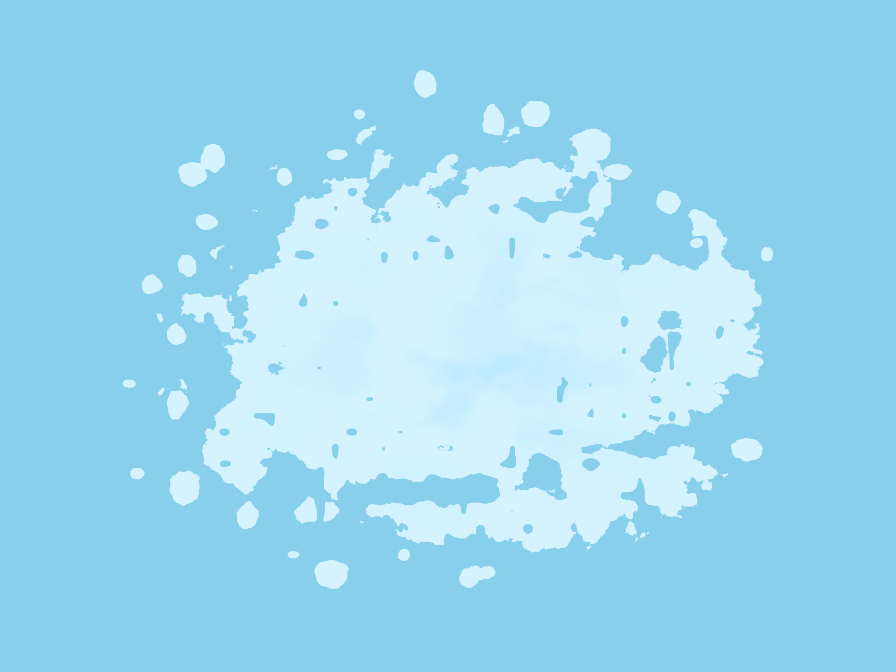
Give the GLSL for this background, as a Shadertoy shader.

```glsl
float hash(vec2 cell) {
    vec3 q = fract(cell.xyx * vec3(0.1031, 0.1030, 0.0973));
    q += dot(q, q.yzx + 33.33);
    return fract((q.x + q.y) * q.z);
}

float valueNoise(vec2 p) {
    vec2 cell = floor(p), f = fract(p);
    f = f * f * (3.0 - 2.0 * f);
    return mix(mix(hash(cell), hash(cell + vec2(1, 0)), f.x),
               mix(hash(cell + vec2(0, 1)), hash(cell + vec2(1, 1)), f.x), f.y);
}

float fbm(vec2 p) {
    float sum = 0.0, amplitude = 0.5;
    for (int octave = 0; octave < 5; octave++) {
        sum += amplitude * valueNoise(p);
        p = mat2(1.6, 1.2, -1.2, 1.6) * p + 17.3;
        amplitude *= 0.52;
    }
    return sum;
}

// Soft elliptical bump, 1 at its centre
float bump(vec2 p, vec2 centre, vec2 radii) {
    vec2 q = (p - centre) / radii;
    return exp(-dot(q, q));
}

// Small ragged puffs strewn round the body
float islets(vec2 p) {
    float strongest = 0.0;
    for (float i = 0.0; i < 36.0; i++) {
        float angle = i * 2.39996;
        float reach = mix(0.83, 1.12, hash(vec2(i, 3.0)));
        vec2 centre = vec2(-0.01, -0.01) + reach * vec2(0.47, 0.35) * vec2(cos(angle), sin(angle));
        float size = mix(0.009, 0.03, pow(hash(vec2(i, 9.0)), 1.6));
        vec2 radii = size * vec2(1.0, mix(0.6, 1.3, hash(vec2(i, 21.0))));
        strongest = max(strongest, bump(p, centre, radii));
    }
    return strongest;
}

float cloudDensity(vec2 p) {
    // Body: steep inside, thinning slowly outside
    vec2 q = abs(p - vec2(0.025, -0.01)) / vec2(0.355, 0.25);
    float r = pow(pow(q.x, 2.5) + pow(q.y, 2.5), 0.4);
    float density = (1.0 - r) * (r < 1.0 ? 1.2 : 0.85);

    // Lobes that reach past the body
    float lobes = bump(p, vec2(0.4, 0.06), vec2(0.06, 0.03))
                + bump(p, vec2(0.36, -0.06), vec2(0.035, 0.07))
                + bump(p, vec2(0.03, -0.27), vec2(0.08, 0.03))
                + bump(p, vec2(0.17, -0.285), vec2(0.05, 0.025))
                + bump(p, vec2(0.3, -0.21), vec2(0.08, 0.035))
                + bump(p, vec2(0.125, 0.245), vec2(0.04, 0.025))
                + bump(p, vec2(-0.31, -0.17), vec2(0.04, 0.05))
                + bump(p, vec2(0.225, 0.21), vec2(0.018, 0.03))
                + bump(p, vec2(0.392, 0.161), vec2(0.028))
                + bump(p, vec2(-0.198, -0.264), vec2(0.045, 0.02))
                + bump(p, vec2(0.036, -0.356), vec2(0.04, 0.018));

    // Bays and holes in the rim
    float gaps = bump(p, vec2(0.314, -0.012), vec2(0.026, 0.045))
               + bump(p, vec2(0.27, 0.145), vec2(0.055, 0.05))
               + bump(p, vec2(0.135, 0.19), vec2(0.055, 0.016))
               + bump(p, vec2(-0.285, 0.127), vec2(0.045, 0.03))
               + bump(p, vec2(-0.22, -0.215), vec2(0.03, 0.025))
               + bump(p, vec2(-0.06, -0.231), vec2(0.06, 0.015))
               + bump(p, vec2(0.05, -0.23), vec2(0.022))
               + bump(p, vec2(0.14, -0.194), vec2(0.028))
               + bump(p, vec2(0.262, -0.165), vec2(0.06, 0.014));

    // Rough rim, then pinholes where the cloud is thin
    density += 0.42 * lobes - 0.5 * gaps;
    density += 0.95 * (fbm(p * vec2(20.0, 23.0) + 40.0) - 0.5);
    density -= 0.6 * smoothstep(0.78, 0.95, valueNoise(p * 42.0 + 5.0));
    float puffs = islets(p) - 0.4 + 0.7 * (fbm(p * 34.0 + 70.0) - 0.5);
    return max(density, 0.7 * puffs);
}

void mainImage(out vec4 fragColor, in vec2 fragCoord) {
    vec2 p = (fragCoord - 0.5 * iResolution.xy) / iResolution.y;
    vec3 sky = vec3(0.53, 0.81, 0.92);
    vec3 pale = vec3(0.835, 0.953, 1.0);
    vec3 coreTint = vec3(0.73, 0.915, 1.0);

    // Blue-tinged core, broken up by soft mottling
    float mottle = smoothstep(0.28, 0.72, fbm(p * vec2(13.0, 18.0) + 8.0));
    float core = 0.85 * bump(p, vec2(0.04, -0.03), vec2(0.23, 0.16)) * mottle
               + 0.45 * bump(p, vec2(0.055, 0.005), vec2(0.06, 0.05));
    vec3 cloud = mix(pale, coreTint, min(core, 1.0));

    // Crisp cloud edge
    float density = cloudDensity(p);
    float edge = max(fwidth(density), 0.001);
    float cover = smoothstep(-0.5 * edge, 0.5 * edge, density);
    fragColor = vec4(mix(sky, cloud, cover), 1.0);
}
```
